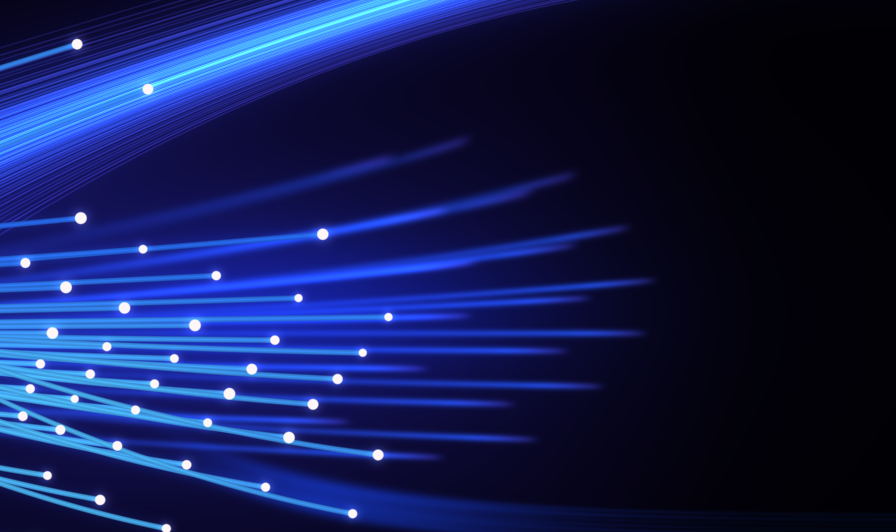
Give the GLSL for this background, as a Shadertoy shader.

```glsl
// Glowing optical fibres: an arched light bundle above a fan of bright-tipped strands.

const vec3 NIGHT = vec3(0.020, 0.010, 0.085);
const vec3 VOID_BLACK = vec3(0.004, 0.001, 0.016);
const vec3 HAZE = vec3(0.065, 0.070, 0.300);
const vec3 VIOLET = vec3(0.34, 0.28, 0.88);
const vec3 BLUE = vec3(0.12, 0.36, 0.98);
const vec3 CYAN = vec3(0.32, 0.77, 1.00);
const vec3 TIP_WHITE = vec3(1.00, 0.97, 0.97);

const int STRANDS = 60;      // thin lines in the arched bundle
const int FAR_FIBRES = 19;   // blurred streaks
const int NEAR_FIBRES = 38;  // sharp fibres
const float HUB_Y = 0.375;   // height toward which the fan converges
const float FIBRE_RADIUS = 0.0052;

float hash(float n) {
    return fract(sin(n * 12.9898 + 4.1) * 43758.547);
}

float gauss(float d, float width) {
    return exp(-d * d / (width * width));
}

// Height of bundle strand t: 0 is the upper edge, 1 the lower edge.
float strandY(float t, float x) {
    float rise = 0.30 + t * (0.06 + 0.28 * t);
    float bow = t * (0.03 + 0.18 * t);
    return 1.0 - (0.09 + 0.36 * t - rise * x + bow * x * x);
}

// Height of a fan fibre at distance s left of its tip.
float fanY(float tipY, float s, vec2 above, vec2 below) {
    vec2 bend = tipY > HUB_Y ? above : below;
    return tipY + (HUB_Y - tipY) * s * (bend.x + bend.y * s);
}

vec3 background(vec2 p) {
    vec3 col = mix(NIGHT, VOID_BLACK, smoothstep(0.85, 1.5, p.x));
    vec2 q = (p - vec2(0.28, 0.40)) / vec2(0.72, 0.36);
    col += HAZE * exp(-dot(q, q));
    q = (p - vec2(0.55, 0.42)) / vec2(0.42, 0.13);
    return col + vec3(0.01, 0.06, 0.28) * exp(-dot(q, q));
}

// Soft lines that sweep along the lower edge.
vec3 lowerSweep(vec2 p) {
    float glow = 0.0;
    for (int i = 0; i < 7; i++) {
        float f = float(i) / 6.0;
        float y = mix(-0.025, 0.03, f) + 0.11 * exp(-3.3 * (p.x - 0.44));
        float width = mix(0.004, 0.014, smoothstep(1.2, 0.5, p.x));
        glow += gauss(p.y - y, width) * (0.5 + 0.5 * hash(float(i) + 70.0));
    }
    float fade = smoothstep(0.25, 0.65, p.x) * mix(0.28, 0.1, smoothstep(0.7, 1.5, p.x));
    return BLUE * vec3(0.5, 0.75, 0.9) * glow * fade;
}

vec3 archedBundle(vec2 p, float px) {
    vec3 light = vec3(0.0);
    for (int i = 0; i < STRANDS; i++) {
        float n = float(i);
        float q = 2.0 * (n + 0.6 * hash(n)) / float(STRANDS) - 1.0;
        float t = 0.5 + 0.5 * q * (0.6 + 0.4 * q * q);
        float core = gauss(t - 0.49, 0.22);
        float d = abs(p.y - strandY(t, p.x));
        float width = mix(0.0010, 0.0026, core * hash(n + 20.0));
        float line = 1.0 - smoothstep(width - 0.5 * px, width + px, d);
        vec3 tint = mix(VIOLET, mix(BLUE, CYAN, 0.55 * hash(n + 40.0)), core);
        light += tint * line * mix(0.35, 0.75, core) * (0.35 + 0.65 * hash(n + 60.0));
        light += BLUE * gauss(d, 0.022) * (0.005 + 0.042 * core);
        light += HAZE * gauss(d, 0.09) * 0.012;
    }
    return light;
}

vec3 farFibres(vec2 p) {
    vec3 light = vec3(0.0);
    for (int i = 0; i < FAR_FIBRES; i++) {
        float n = float(i);
        float v = n / float(FAR_FIBRES - 1);
        float reach = sqrt(fract(0.45 + 0.66 * n));
        vec2 tip = vec2(0.52 + 0.55 * reach + 0.25 * sin(3.14159 * v), 0.74 - 0.60 * v);
        float s = tip.x - p.x;
        float y = fanY(tip.y, max(s, 0.0), vec2(0.85, -0.2), vec2(0.15, 0.1));
        float body = smoothstep(-0.01, 0.14, s) * exp(-1.8 * max(s, 0.0));
        float power = mix(0.25, 0.75, smoothstep(0.02, 0.4, v));
        float cap = smoothstep(-0.01, 0.03, s) * smoothstep(0.16, 0.03, s);
        float blur = mix(0.011, 0.007, smoothstep(0.0, 0.45, v));
        light += (BLUE * body * power + VIOLET * cap * 0.22) * gauss(p.y - y, blur);
    }
    return light;
}

// Lays one sharp fibre over col and gathers its round end in tipMask.
void drawFibre(inout vec3 col, inout float tipMask, vec2 p, vec2 tip, float y,
               float radius, vec3 tint, float px) {
    float d = abs(p.y - y);
    float inside = smoothstep(px, -px, p.x - tip.x);
    float mask = smoothstep(FIBRE_RADIUS + px, FIBRE_RADIUS - px, d) * inside;
    col += BLUE * gauss(d, 0.016) * inside * 0.07;
    col = mix(col, tint * mix(1.0, 0.75, d / FIBRE_RADIUS), mask * 0.92);
    float r = length(p - tip);
    col += vec3(0.25, 0.3, 0.5) * gauss(r, radius * 1.6) * 0.5;
    tipMask = max(tipMask, smoothstep(radius + px, radius - px, r));
}

void mainImage(out vec4 fragColor, in vec2 fragCoord) {
    vec2 p = fragCoord / iResolution.y;
    float px = 1.0 / iResolution.y;
    float tipMask = 0.0;
    vec3 col = background(p) + lowerSweep(p) + farFibres(p) + archedBundle(p, px);

    // Two thicker fibres ride on the bundle.
    for (int i = 0; i < 2; i++) {
        float t = mix(0.105, 0.515, float(i));
        float x = mix(0.145, 0.278, float(i));
        vec2 tip = vec2(x, strandY(t, x));
        drawFibre(col, tipMask, p, tip, strandY(t, p.x), 0.0100, mix(BLUE, CYAN, 0.5), px);
    }

    // Fan of near fibres, densest around the middle.
    for (int i = 0; i < NEAR_FIBRES; i++) {
        float n = float(i);
        float q = 2.0 * n / float(NEAR_FIBRES - 1) - 1.0;
        float reach = pow(fract(0.27 + 0.59 * n), 1.4);
        vec2 tip = vec2(0.04 + 0.70 * reach, 0.283 - 0.307 * q * (0.55 + 0.45 * q * q));
        float s = max(tip.x - p.x, 0.0);
        float y = fanY(tip.y, s, vec2(0.45, 0.0), vec2(0.55, 0.6));
        float warmth = smoothstep(0.55, 0.25, y) * mix(1.0, 0.55, smoothstep(0.1, 0.7, p.x));
        vec3 tint = mix(BLUE, CYAN, 0.2 + 0.75 * warmth);
        float radius = 0.0075 + 0.004 * hash(n + 90.0);
        drawFibre(col, tipMask, p, tip, y, radius, tint, px);
    }
    col = mix(col, TIP_WHITE, tipMask);
    fragColor = vec4(clamp(col, 0.0, 1.0), 1.0);
}
```
